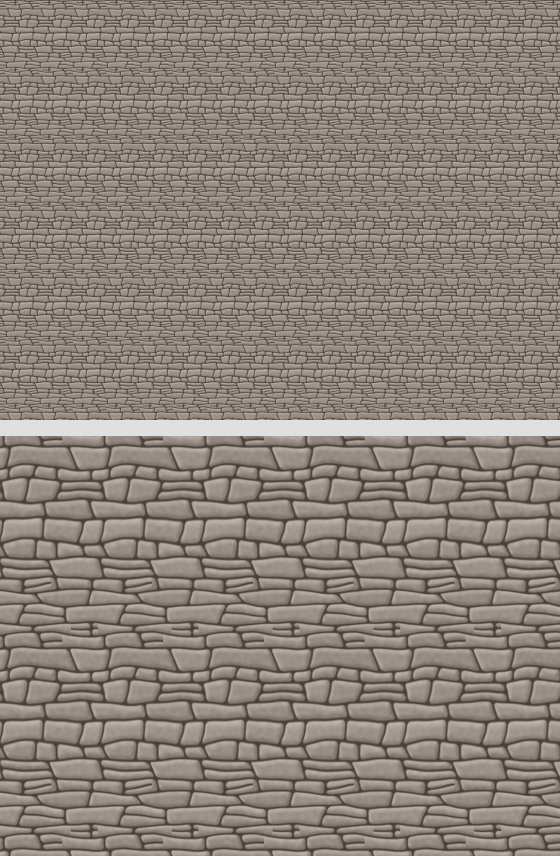
Top: the whole. Bottom: its middle third, enlarged.
Write a WebGL 1 fragment shader that draws this texture.

```glsl
precision highp float;
// Tiled dry-stone wall: uneven courses of rounded, bevelled grey-brown stones.
uniform vec2 u_resolution;

const float TAU = 6.28319;
const float TILES_ACROSS = 16.66;
const vec2 TILE_SIZE = vec2(1.0, 2.0);
const vec2 TILE_PHASE = vec2(-0.14, 0.0);
const float COURSES = 12.0;
const float TALL_COURSE = 0.49;
const float CORNER = 0.042;
const vec3 JOINT = vec3(0.29, 0.25, 0.21);
const vec3 SHADE = vec3(0.45, 0.41, 0.375);
const vec3 STONE = vec3(0.605, 0.565, 0.533);
const vec3 LIGHT = vec3(0.75, 0.71, 0.67);

float hash(vec2 p) {
  return fract(sin(dot(p, vec2(127.1, 311.7))) * 43758.5);
}

vec2 gradient(vec2 lattice, vec2 period, float seed) {
  float a = TAU * hash(mod(lattice, period) + seed);
  return vec2(cos(a), sin(a));
}

// Gradient noise that wraps after period cells.
float gradientNoise(vec2 p, vec2 period, float seed) {
  p *= period;
  vec2 i = floor(p), f = p - i;
  vec2 w = f * f * f * (f * (f * 6.0 - 15.0) + 10.0);
  vec2 e = vec2(1.0, 0.0);
  float low = mix(dot(gradient(i, period, seed), f),
                  dot(gradient(i + e, period, seed), f - e), w.x);
  float high = mix(dot(gradient(i + e.yx, period, seed), f - e.yx),
                   dot(gradient(i + 1.0, period, seed), f - 1.0), w.x);
  return mix(low, high, w.y);
}

// Position of an irregular divider; it repeats after count cells.
float divider(float i, float count, float seed, float skew) {
  float k = mod(i, count);
  return i + 0.4 * (hash(vec2(k, seed)) - 0.5)
           + skew * (hash(vec2(k, seed + 7.3)) - 0.5);
}

// Cell index, then the distances to its lower and upper dividers.
vec3 irregularCell(float t, float count, float seed, float skew) {
  t *= count;
  float i = floor(t);
  float lo = divider(i, count, seed, skew);
  float hi = divider(i + 1.0, count, seed, skew);
  if (t < lo) {
    hi = lo;
    i -= 1.0;
    lo = divider(i, count, seed, skew);
  } else if (t > hi) {
    lo = hi;
    i += 1.0;
    hi = divider(i + 1.0, count, seed, skew);
  }
  return vec3(mod(i, count), (t - lo) / count, (hi - t) / count);
}

// Distance inside a box with rounded corners, capped at the corner radius.
float roundedInset(vec2 edgeDistance, float radius) {
  return radius - length(max(radius - edgeDistance, 0.0));
}

vec3 wall(vec2 p) {
  vec2 tile = fract(p / TILE_SIZE);
  vec2 q = tile + vec2(0.03, 0.013) * vec2(
    gradientNoise(tile, vec2(5.0, 10.0), 0.0),
    gradientNoise(tile, vec2(4.0, 8.0), 31.0));

  // Courses, slightly taller halfway up the tile
  float y = q.y - 0.025 * sin(TAU * (q.y - TALL_COURSE));
  vec3 course = irregularCell(y, COURSES, 3.0, 0.4 * sin(TAU * q.x));
  course.yz *= TILE_SIZE.y;
  float height = course.y + course.z;
  float across = course.y / height - 0.5;

  // Stones with leaning end joints
  float count = 2.0 + floor(2.2 * hash(vec2(course.x, 19.0)));
  vec3 stone = irregularCell(q.x + hash(vec2(course.x, 5.0)), count,
                             course.x + 41.0, 0.4 * across);
  float width = stone.y + stone.z;
  float along = stone.y / width - 0.5;
  vec2 id = vec2(stone.x, course.x + 60.0);

  // A few wide stones are broken into two thin slabs
  vec2 vertical = course.yz;
  if (hash(id) > 0.8 && height > 0.15 && width > 0.33) {
    float crack = height * (across - 0.6 * along * (hash(id + 9.0) - 0.5));
    vertical = crack > 0.0 ? vec2(crack, course.z) : vec2(course.y, -crack);
    id.x += crack > 0.0 ? 0.5 : 0.0;
  }
  vec2 edges = vec2(min(stone.y, stone.z), min(vertical.x, vertical.y));
  float inset = roundedInset(edges, CORNER);

  // Bevel lit from the upper left
  float lit = 1.0 - smoothstep(0.02, 0.075, min(vertical.y, stone.y + 0.015));
  float dark = 1.0 - smoothstep(0.008, 0.065, min(vertical.x, stone.z));
  vec3 face = mix(STONE, LIGHT, 0.7 * lit);
  face = mix(face, SHADE, 0.7 * dark);

  // Tone of each stone, surface grain and paler tall course
  float offCourse = (tile.y - TALL_COURSE) / 0.05;
  face += 0.045 * (hash(id + 23.0) - 0.5)
        + 0.045 * gradientNoise(tile, vec2(18.0, 36.0), 57.0)
        + 0.015 * exp(-offCourse * offCourse);
  return mix(JOINT, face, smoothstep(0.0, 0.02, inset));
}

void main() {
  // Average a 3 by 3 grid of samples to smooth the edges
  vec3 color = vec3(0.0);
  for (int j = 0; j < 3; j++) {
    for (int i = 0; i < 3; i++) {
      vec2 offset = (vec2(float(i), float(j)) - 1.0) / 3.0;
      vec2 fromTop = gl_FragCoord.xy + offset - vec2(0.0, u_resolution.y);
      color += wall(fromTop / u_resolution.x * TILES_ACROSS + TILE_PHASE);
    }
  }
  gl_FragColor = vec4(color / 9.0, 1.0);
}
```
